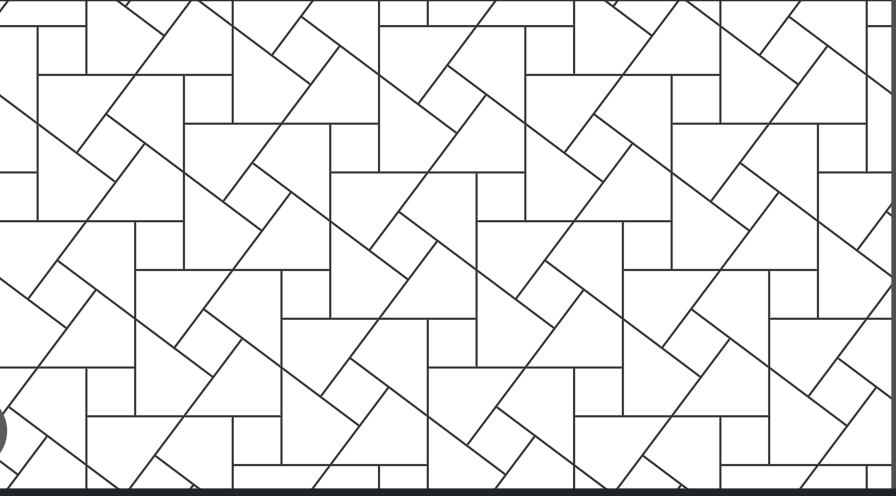
Give the GLSL for this pattern, as a WebGL 1 fragment shader.

```glsl
precision highp float;

uniform vec2 u_resolution;

// Lengths are fractions of the canvas width, measured from the top left.
const float UNIT = 0.05443;                    // side of a small square
const vec2 ORIGIN = vec2(0.0420, 0.0836);      // corner of one large square
const float LINE_HALF_WIDTH = 0.00115;
const float EDGE_SOFTNESS = 0.8;               // in pixels
const float BOTTOM_BAND = 0.0085;
const float RIGHT_BAND = 0.0052;
const float TOP_RULE = 0.0014;
const vec2 DISC_CENTER = vec2(-0.0350, 0.4810);
const float DISC_RADIUS = 0.0430;

const vec3 PAPER = vec3(1.0);
const vec3 INK = vec3(0.17, 0.17, 0.175);
const vec3 BAND_COLOR = vec3(0.13, 0.14, 0.15);
const vec3 SIDE_COLOR = vec3(0.31);
const vec3 DISC_COLOR = vec3(0.36);

// Large squares have side 3, so the tiling lattice is spanned by these.
const float HALF_SIDE = 1.5;
const vec2 STEP_A = vec2(3.0, 1.0);
const vec2 STEP_B = vec2(-1.0, 3.0);

float segmentDistance(vec2 p, vec2 a, vec2 b) {
  vec2 ab = b - a;
  float t = clamp(dot(p - a, ab) / dot(ab, ab), 0.0, 1.0);
  return length(p - a - ab * t);
}

// Large square outline and its pinwheel of four cuts, by quarter turns.
float squareDistance(vec2 p) {
  float d = 1e3;
  for (int turn = 0; turn < 4; turn++) {
    float side = segmentDistance(p, vec2(-HALF_SIDE), vec2(-HALF_SIDE, HALF_SIDE));
    float cut = segmentDistance(p, vec2(-HALF_SIDE, -0.5), vec2(0.1, 0.7));
    d = min(d, min(side, cut));
    p = vec2(-p.y, p.x);
  }
  return d;
}

// Nearest line over the surrounding squares; the gaps form the small squares.
float tilingDistance(vec2 p) {
  vec2 lattice = vec2(dot(p, STEP_A), dot(p, STEP_B)) / dot(STEP_A, STEP_A);
  vec2 cell = floor(lattice + 0.5);
  float d = 1e3;
  for (int i = -1; i <= 1; i++) {
    for (int j = -1; j <= 1; j++) {
      vec2 id = cell + vec2(float(i), float(j));
      d = min(d, squareDistance(p - id.x * STEP_A - id.y * STEP_B));
    }
  }
  return d;
}

// Smoothed coverage of the region where the signed distance is negative.
float coverage(float d, float pixel) {
  float soft = EDGE_SOFTNESS * pixel;
  return 1.0 - smoothstep(-soft, soft, d);
}

void main() {
  float pixel = 1.0 / u_resolution.x;
  float height = u_resolution.y * pixel;
  vec2 p = vec2(gl_FragCoord.x, u_resolution.y - gl_FragCoord.y) * pixel;

  // Tiling lines
  float d = tilingDistance((p - ORIGIN) / UNIT - HALF_SIDE) * UNIT;
  vec3 color = mix(PAPER, INK, coverage(d - LINE_HALF_WIDTH, pixel));

  // Disc cut by the left edge
  color = mix(color, DISC_COLOR, coverage(length(p - DISC_CENTER) - DISC_RADIUS, pixel));

  // Border bands
  color = mix(color, INK, coverage(p.y - TOP_RULE, pixel));
  color = mix(color, SIDE_COLOR, coverage(1.0 - RIGHT_BAND - p.x, pixel));
  color = mix(color, BAND_COLOR, coverage(height - BOTTOM_BAND - p.y, pixel));

  gl_FragColor = vec4(color, 1.0);
}
```
